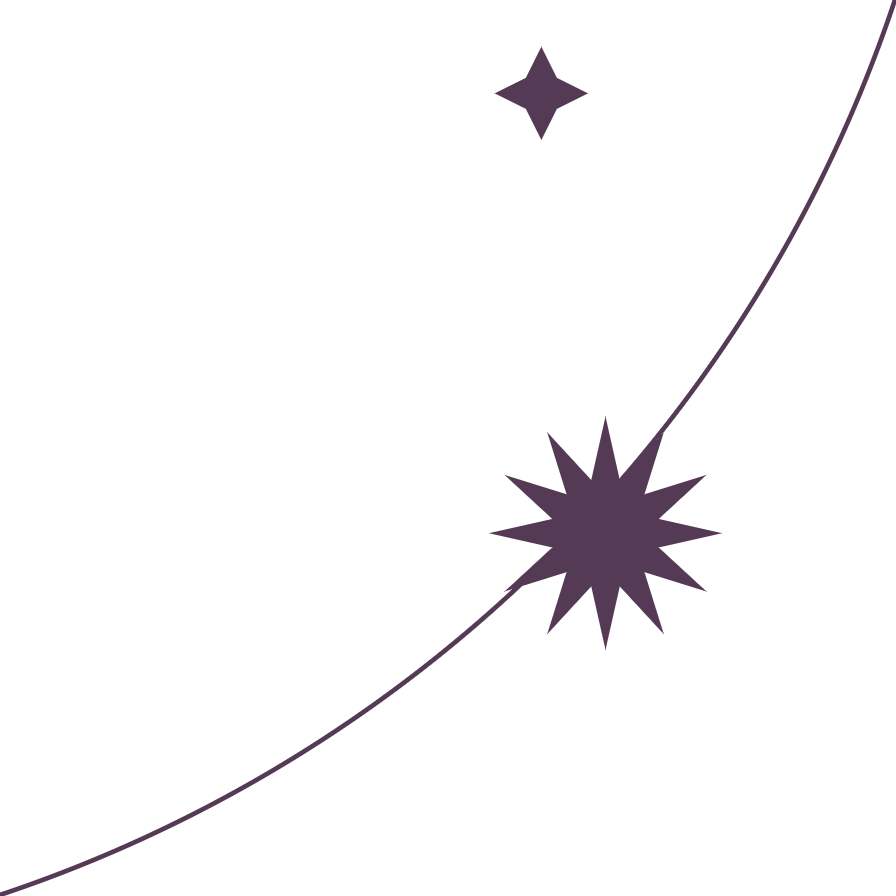
This background is drawn by a WebGL 2 fragment shader. Its source:

```glsl
#version 300 es
precision highp float;
// Flat celestial backdrop: a thin orbit arc sweeping across a white field,
// with a twelve-pointed starburst on it and a four-pointed sparkle above.
// Shapes are signed distances; the stars fold the plane into half a point.

#define INK vec3(0.333, 0.226, 0.333)
#define PAPER vec3(1.0)
#define ORBIT_CENTER vec2(-0.5, 1.5)
#define ORBIT_RADIUS 1.580
#define ORBIT_WIDTH 0.0052
#define BURST_CENTER vec2(0.6758, 0.4049)
#define BURST_RADII vec2(0.1302, 0.0615)
#define SPARKLE_CENTER vec2(0.6042, 0.8958)
#define SPARKLE_RADII vec2(0.0521, 0.0245)

uniform vec2 u_resolution;
out vec4 fragColor;

const float PI = 3.14159265;

// Signed distance to a star; radii holds the tip and notch radius.
float starDistance(vec2 p, float points, vec2 radii) {
    float halfSector = PI / points;
    float angle = atan(p.y, p.x);
    angle = abs(mod(angle + halfSector, 2.0 * halfSector) - halfSector);
    vec2 folded = length(p) * vec2(cos(angle), sin(angle));

    vec2 tip = vec2(radii.x, 0.0);
    vec2 notch = radii.y * vec2(cos(halfSector), sin(halfSector));
    vec2 edge = notch - tip;
    vec2 fromTip = folded - tip;
    float along = clamp(dot(fromTip, edge) / dot(edge, edge), 0.0, 1.0);
    float side = edge.x * fromTip.y - edge.y * fromTip.x;
    return -sign(side) * length(fromTip - edge * along);
}

// Signed distance to a circular stroke.
float ringDistance(vec2 p, float radius, float width) {
    return abs(length(p) - radius) - 0.5 * width;
}

// Antialiased fill over one pixel.
float coverage(float dist, float pixel) {
    return clamp(0.5 - dist / pixel, 0.0, 1.0);
}

void main() {
    vec2 uv = gl_FragCoord.xy / u_resolution;
    float pixel = 1.0 / min(u_resolution.x, u_resolution.y);

    float orbit = ringDistance(uv - ORBIT_CENTER, ORBIT_RADIUS, ORBIT_WIDTH);
    float burst = starDistance(uv - BURST_CENTER, 12.0, BURST_RADII);
    float sparkle = starDistance(uv - SPARKLE_CENTER, 4.0, SPARKLE_RADII);

    // All shapes share one ink, so their union is enough.
    float shape = min(orbit, min(burst, sparkle));
    fragColor = vec4(mix(PAPER, INK, coverage(shape, pixel)), 1.0);
}
```
